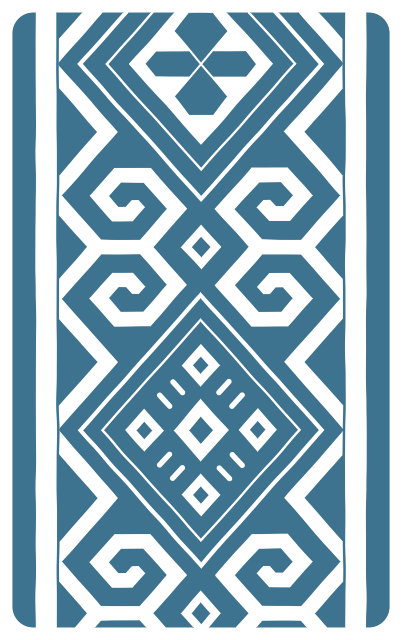
Give the GLSL for this pattern, as a WebGL 2 fragment shader.

```glsl
#version 300 es
precision highp float;
// Woven-style border: a blue rounded panel with two white stripes and a central
// band. The band repeats down the panel, folded into mirrored quarter cells that
// hold hooked spirals and zigzags between two alternating kinds of lozenge.

uniform vec2 u_resolution;
out vec4 outColor;

#define CANVAS_HEIGHT 7.67
#define PERIOD 4.39
#define FIRST_CENTER 0.765
#define BAND_HALF 1.73
#define STRIPE_OUTER 1.98
#define HOOK_WIDTH 0.088
#define SLOPE 1.12
#define WOBBLE 0.012
#define INK vec3(0.24, 0.45, 0.56)
#define PAPER vec3(1.0)

float hash(vec2 p) {
  vec3 q = fract(p.xyx * 0.1031);
  q += dot(q, q.yzx + 33.33);
  return fract((q.x + q.y) * q.z);
}

float noise(vec2 p) {
  vec2 i = floor(p), f = fract(p);
  f = f * f * (3.0 - 2.0 * f);
  return mix(mix(hash(i), hash(i + vec2(1, 0)), f.x),
             mix(hash(i + vec2(0, 1)), hash(i + vec2(1, 1)), f.x), f.y);
}

// Lozenge with the given half height
float lozenge(vec2 p, float halfHeight) {
  return (SLOPE * abs(p.x) + abs(p.y) - halfHeight) / length(vec2(SLOPE, 1.0));
}

float lozengeRing(vec2 p, float outer, float inner) {
  return max(lozenge(p, outer), -lozenge(p, inner));
}

float lozengeLine(vec2 p, float halfHeight, float halfWidth) {
  return abs(lozenge(p, halfHeight)) - halfWidth;
}

float capsule(vec2 p, vec2 halfAxis, float radius) {
  float t = clamp(dot(p, halfAxis) / dot(halfAxis, halfAxis), -1.0, 1.0);
  return length(p - halfAxis * t) - radius;
}

// Stroke swept by a hexagon, so flat and diagonal strokes join in sharp corners
float hexStroke(vec2 p, vec2 a, vec2 b) {
  vec2 q = p - 0.5 * (a + b), h = 0.5 * (b - a);
  vec2 n = normalize(vec2(SLOPE, 1.0)), m = n * vec2(1, -1);
  float diagonal = max(abs(dot(q, n)) - abs(dot(h, n)),
                       abs(dot(q, m)) - abs(dot(h, m)));
  return max(diagonal, abs(q.y) - abs(h.y)) - HOOK_WIDTH;
}

// Spiral hook, starting at the bar shared with its mirror image
float hook(vec2 p) {
  vec2 path[9] = vec2[9](vec2(1.24, 0), vec2(0.69, 0), vec2(0.29, 0.455),
    vec2(0.645, 0.862), vec2(1.0, 0.862), vec2(1.22, 0.615),
    vec2(1.026, 0.398), vec2(0.86, 0.398), vec2(0.79, 0.476));
  float d = 9.0;
  for (int i = 0; i < 8; i++) d = min(d, hexStroke(p, path[i], path[i + 1]));
  return d;
}

// Zigzag along the edge of the band
float zigzag(vec2 p) {
  float center = 1.12 + 0.88 * abs(abs(p.y - 0.62) - 0.76);
  return max(abs(p.x - center) * 0.75 - 0.092, p.x - BAND_HALF + 0.03);
}

// White lozenge holding four blue petals
float flower(vec2 a) {
  float seam = (1.18 * a.x - a.y) / 1.55;
  float tall = max(max(a.y - 0.61, (1.25 * a.x + a.y - 0.79) / 1.6), seam + 0.012);
  float wide = max(max(a.y - 0.15, (1.25 * a.x + a.y - 0.825) / 1.6), 0.012 - seam);
  float d = max(lozenge(a, 0.97), -min(tall, wide));
  return min(d, lozengeLine(a, 1.265, 0.014));
}

// Five ringed lozenges with pairs of dashes between them
float cluster(vec2 a) {
  float d = lozengeRing(a, 0.37, 0.16);
  d = min(d, lozengeRing(a - vec2(0.68, 0), 0.26, 0.105));
  d = min(d, lozengeRing(a - vec2(0, 0.775), 0.26, 0.105));
  for (int i = 0; i < 2; i++) {
    vec2 center = vec2(0.435, 0.355) + float(i) * vec2(-0.155, 0.16);
    d = min(d, capsule(a - center, vec2(0.06, 0.065), 0.032));
  }
  return min(d, lozengeLine(a, 1.325, 0.014));
}

void main() {
  float unit = CANVAS_HEIGHT / u_resolution.y;
  vec2 p = (gl_FragCoord.xy - 0.5 * u_resolution) * unit * vec2(1, -1);

  // Hand-cut wobble, different in every repeat
  vec2 w = p + WOBBLE * (vec2(noise(p * 3.0 + 40.0), noise(p * 3.0 + 80.0)) - 0.5);

  // Fold into a quarter cell, measured from the lozenge and from the hooks
  float y = w.y + 0.5 * CANVAS_HEIGHT - FIRST_CENTER;
  float row = floor(y / PERIOD + 0.5);
  vec2 a = abs(vec2(w.x, y - row * PERIOD));
  vec2 h = vec2(a.x, 0.5 * PERIOD - a.y);

  float white = min(hook(h), zigzag(h));
  white = min(white, lozengeRing(h, 0.27, 0.125));
  white = min(white, lozengeLine(a, 1.62, 0.025));
  white = min(white, mod(row, 2.0) < 0.5 ? flower(a) : cluster(a));

  // Side stripes and the rounded outline of the panel
  float side = abs(w.x);
  white = min(white, max(BAND_HALF - side, side - STRIPE_OUTER));
  vec2 corner = abs(p) - vec2(2.26, 3.685) + 0.25;
  float panel = length(max(corner, 0.0)) + min(max(corner.x, corner.y), 0.0) - 0.25;
  white = max(white, -9.0);
  white = min(white, -panel);

  float ink = smoothstep(-0.6 * unit, 0.6 * unit, white);
  outColor = vec4(mix(PAPER, INK, ink), 1.0);
}
```
